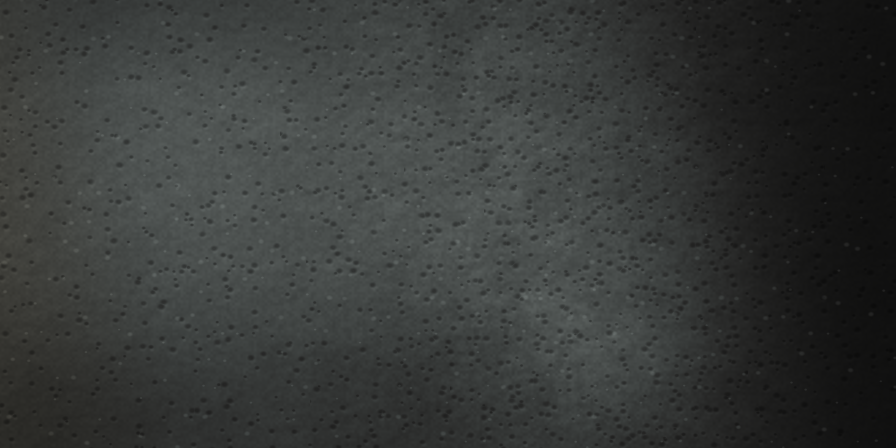
A WebGL 1 fragment shader for this texture:

```glsl
precision highp float;
uniform vec2 u_resolution;

const vec3 COOL_TINT = vec3(0.96, 1.02, 1.0);
const vec3 WARM_TINT = vec3(1.03, 1.02, 0.93);
const vec3 NEUTRAL_TINT = vec3(1.0, 1.0, 0.98);

float hash(vec2 p) {
  return fract(sin(dot(p, vec2(127.1, 311.7))) * 43758.5453);
}

float noise(vec2 p) {
  vec2 cell = floor(p);
  vec2 f = fract(p);
  f = f * f * (3.0 - 2.0 * f);
  float low = mix(hash(cell), hash(cell + vec2(1.0, 0.0)), f.x);
  float high = mix(hash(cell + vec2(0.0, 1.0)), hash(cell + vec2(1.0, 1.0)), f.x);
  return mix(low, high, f.y);
}

float fbm(vec2 p) {
  float sum = 0.0;
  float weight = 0.5;
  for (int i = 0; i < 4; i++) {
    sum += weight * noise(p);
    p = mat2(1.6, 1.2, -1.2, 1.6) * p + 7.3;
    weight *= 0.5;
  }
  return sum / 0.9375;
}

// Surface height: soft swells under fine grit
float relief(vec2 p) {
  vec2 q = p * vec2(0.85, 1.0);
  return 0.5 * noise(q * 38.0) + 0.4 * noise(q * 78.0 + 11.0) + 0.22 * noise(q * 135.0 + 5.0);
}

// Soft round spots of random size, one per chosen cell
float spots(vec2 p, float frequency, float chance) {
  vec2 q = p * frequency;
  vec2 base = floor(q);
  float cover = 0.0;
  for (int j = -1; j <= 1; j++) {
    for (int i = -1; i <= 1; i++) {
      vec2 cell = base + vec2(float(i), float(j));
      vec2 center = cell + vec2(hash(cell + 3.1), hash(cell + 17.7));
      float radius = mix(0.25, 0.6, hash(cell + 41.3));
      float present = step(hash(cell + 71.9), chance);
      float spot = 1.0 - smoothstep(0.2 * radius, radius, length((q - center) * vec2(0.8, 1.0)));
      cover = max(cover, present * spot);
    }
  }
  return cover;
}

float glow(vec2 uv, vec2 center, vec2 size) {
  vec2 d = (uv - center) / size;
  return exp(-dot(d, d));
}

// Broad sheen, dim at the bottom and fading to near black on the right
float sheen(vec2 uv) {
  float across = 1.0 - smoothstep(0.56, 0.93, uv.x + 0.05 * (uv.y - 0.5));
  float leftEdge = mix(0.76, 1.0, smoothstep(0.0, 0.22, uv.x));
  float rise = mix(0.5, 1.0, smoothstep(-0.05, 0.58, uv.y));
  float topFade = mix(1.0, 0.66, smoothstep(0.7, 1.05, uv.y));
  float light = 0.09 + 0.23 * across * leftEdge * rise * topFade;
  light += 0.065 * glow(uv, vec2(0.69, 0.24), vec2(0.12, 0.24));
  light -= 0.035 * glow(uv, vec2(0.46, 0.12), vec2(0.1, 0.16));
  light -= 0.03 * glow(uv, vec2(0.14, 0.1), vec2(0.16, 0.18));
  return light - 0.025 * smoothstep(0.86, 1.0, uv.x);
}

void main() {
  vec2 uv = gl_FragCoord.xy / u_resolution;
  vec2 p = gl_FragCoord.xy / u_resolution.y;

  // Large stains and cloudy wear
  float light = sheen(uv);
  float wear = smoothstep(0.25, 0.6, uv.x) * (1.0 - smoothstep(0.75, 0.95, uv.x));
  float cloud = fbm(p * vec2(4.0, 5.0)) - 0.5;
  float blotch = fbm(p * 15.0 + 20.0) - 0.5;
  light *= 1.0 + 0.16 * cloud + mix(0.08, 0.24, wear) * blotch;

  // Embossed grain, lit from the upper left
  vec2 lightStep = vec2(-0.003, 0.005);
  float slope = relief(p - lightStep) - relief(p + lightStep);
  float grit = noise(p * 165.0 + 31.0) - 0.5;
  float strength = mix(0.8, 1.1, wear);
  light *= 1.0 - 0.18 * strength * slope + 0.13 * strength * grit;

  // Dark pits with lit lower rims
  float pit = spots(p, 62.0, mix(0.16, 0.3, wear));
  float rim = spots(p + vec2(-0.002, 0.006), 62.0, mix(0.16, 0.3, wear));
  light *= 1.0 - 0.3 * pit + 0.12 * rim * (1.0 - pit);

  // Rare bright flecks
  light += 0.07 * spots(p + 9.0, 80.0, 0.012);

  // Cool in the light, warm at the left, neutral in shadow
  vec3 tint = mix(NEUTRAL_TINT, COOL_TINT, smoothstep(0.1, 0.26, light));
  tint = mix(WARM_TINT, tint, smoothstep(0.0, 0.24, uv.x + 0.12 * uv.y));
  gl_FragColor = vec4(clamp(light * tint, 0.0, 1.0), 1.0);
}
```
